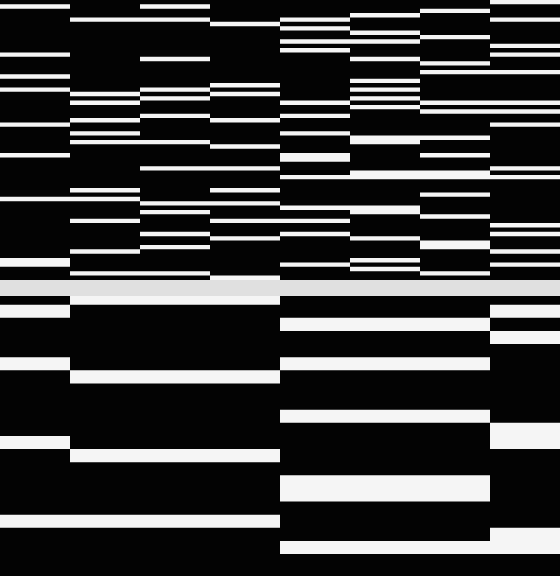
Top: the whole. Bottom: its middle third, enlarged.
Write a Shadertoy shader that draws this pattern.

```glsl
// Eight columns of thin white bars scattered on black, denser to the right and below.

const float COLUMNS = 8.0;
const float ROWS = 64.0;           // one bar is one row high
const float ROWS_PER_GROUP = 4.0;  // each group holds at most one bar, rarely two
const float PAIR_CHANCE = 0.06;
const float FILL_TOP_LEFT = 0.38;
const float FILL_TOP_RIGHT = 0.90;
const float FILL_BOTTOM_LEFT = 0.78;
const float FILL_BOTTOM_RIGHT = 0.97;
const vec2 SEED = vec2(37.0, 91.0);
const vec3 BACKGROUND = vec3(0.01);
const vec3 BAR = vec3(0.96);
const int SAMPLES = 4;             // edge smoothing, per axis

// Three random values per cell
vec3 hash32(vec2 p) {
    vec3 q = fract(p.xyx * vec3(0.1031, 0.1030, 0.0973));
    q += dot(q, q.yxz + 33.33);
    return fract((q.xxy + q.yzz) * q.zyx);
}

// Chance that a group holds a bar; pos runs from the top left
float fillChance(vec2 pos) {
    return mix(mix(FILL_TOP_LEFT, FILL_TOP_RIGHT, pos.x),
               mix(FILL_BOTTOM_LEFT, FILL_BOTTOM_RIGHT, pos.x), pos.y);
}

// 1 on a bar, 0 elsewhere
float barMask(vec2 uv) {
    vec2 cell = floor(vec2(uv.x, 1.0 - uv.y) * vec2(COLUMNS, ROWS));
    vec2 group = vec2(cell.x, floor(cell.y / ROWS_PER_GROUP));
    vec2 groupCount = vec2(COLUMNS, ROWS / ROWS_PER_GROUP);
    vec3 rnd = hash32(group + SEED);

    // Distance in rows from the group's chosen row, wrapping inside the group
    float chosenRow = floor(rnd.y * ROWS_PER_GROUP);
    float offset = mod(cell.y - chosenRow + 0.5, ROWS_PER_GROUP);
    bool first = offset < 1.0;
    bool second = rnd.z < PAIR_CHANCE && abs(offset - 2.5) < 0.5;

    bool filled = rnd.x < fillChance((group + 0.5) / groupCount);
    return filled && (first || second) ? 1.0 : 0.0;
}

void mainImage(out vec4 fragColor, in vec2 fragCoord) {
    // Average the mask over the pixel's area
    float coverage = 0.0;
    for (int j = 0; j < SAMPLES; j++) {
        for (int i = 0; i < SAMPLES; i++) {
            vec2 jitter = (vec2(i, j) + 0.5) / float(SAMPLES) - 0.5;
            coverage += barMask((fragCoord + jitter) / iResolution.xy);
        }
    }
    coverage /= float(SAMPLES * SAMPLES);
    fragColor = vec4(mix(BACKGROUND, BAR, coverage), 1.0);
}
```
